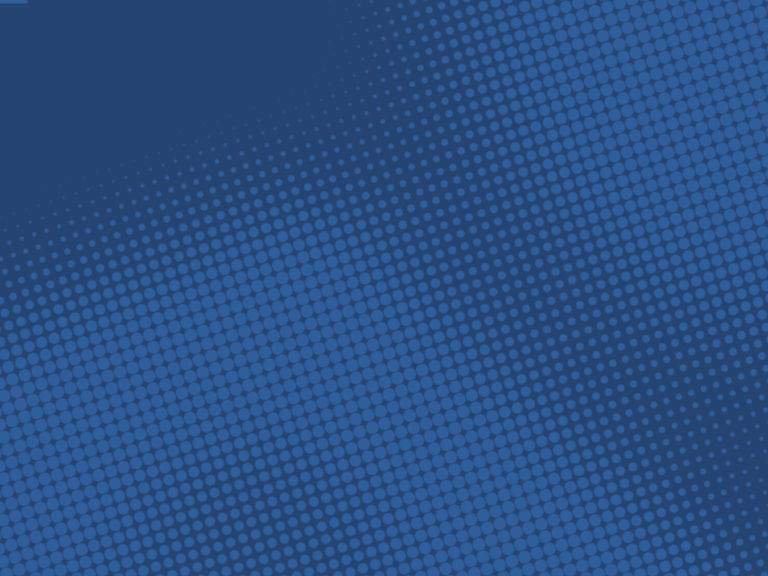
Write a Shadertoy shader that draws this background.

```glsl
const vec3 NAVY = vec3(0.147, 0.268, 0.445);
const vec3 BLUE = vec3(0.184, 0.370, 0.610);
const float DOTS_PER_HEIGHT = 44.0;
const float SCREEN_ANGLE = 0.31416;
const vec2 SCREEN_ANCHOR = vec2(0.462, 0.604);

mat2 rotation(float angle) {
    float c = cos(angle), s = sin(angle);
    return mat2(c, s, -s, c);
}

// Flat-topped elliptical falloff
float lobe(vec2 p, vec2 center, vec2 radii, float angle) {
    vec2 q = ((p - center) * rotation(angle)) / radii;
    float d = dot(q, q);
    return exp(-d * d);
}

// Broad light and shade that drives the dot size
float tone(vec2 p) {
    float depth = 1.0 - p.y;
    float band = smoothstep(0.25, 0.73, depth + 0.45 * p.x)
               * (1.0 - smoothstep(0.035, 0.69, p.x - depth));
    float glow = lobe(p, vec2(1.25, 0.878), vec2(0.642, 0.52), -0.85);
    float dimple = lobe(p, vec2(0.45, 0.03), vec2(0.25, 0.21), 0.0);
    float light = 1.0 - (1.0 - band) * (1.0 - glow);
    return clamp(light * 1.04 - 0.04 - 0.25 * dimple, 0.0, 1.0);
}

// Rotated grid of soft dots, one tone sample per cell
float halftone(vec2 p, float pixel) {
    mat2 turn = rotation(SCREEN_ANGLE);
    vec2 grid = ((p - SCREEN_ANCHOR) * turn) * DOTS_PER_HEIGHT;
    vec2 cell = floor(grid + 0.5);
    vec2 center = SCREEN_ANCHOR + turn * cell / DOTS_PER_HEIGHT;
    float radius = 0.49 * tone(center);
    float soft = max(0.1, 0.7 * pixel * DOTS_PER_HEIGHT);
    float disc = 1.0 - smoothstep(radius - soft, radius + soft, length(grid - cell));
    return disc * smoothstep(0.0, 0.17, radius);
}

float boxMask(vec2 p, vec2 center, vec2 halfSize, float soft) {
    vec2 d = abs(p - center) - halfSize;
    return 1.0 - smoothstep(-soft, soft, max(d.x, d.y));
}

void mainImage(out vec4 fragColor, in vec2 fragCoord) {
    vec2 p = fragCoord / iResolution.y;
    float pixel = 1.0 / iResolution.y;

    float ink = halftone(p, pixel);

    // Thin strip in the upper left corner
    ink = max(ink, boxMask(p, vec2(0.0, 1.0), vec2(0.048, 0.006), pixel));

    fragColor = vec4(mix(NAVY, BLUE, ink), 1.0);
}
```
